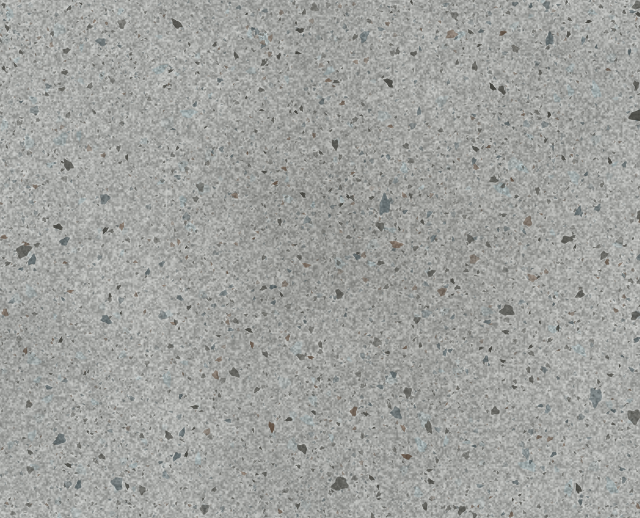
Give the GLSL for this texture, as a Shadertoy shader.

```glsl
// Weathered concrete: a sandy grey ground with soft stains and fine grain,
// strewn with chips and pits of several sizes. Each chip layer is a jittered
// cell grid of rotated, wobbly ellipses; stains and grain are value noise.
#define GROUND vec3(0.652, 0.658, 0.648)
#define OLIVE vec3(0.27, 0.27, 0.25)
#define SLATE vec3(0.35, 0.39, 0.40)
#define RUST vec3(0.39, 0.33, 0.28)
#define PALE_BLUE vec3(0.61, 0.67, 0.68)
#define STAIN 0.11
#define COARSE_GRAIN 0.13
#define FINE_GRAIN 0.19
#define CHIP_SHARE 0.21

float hash(vec2 p) {
    vec3 q = fract(p.xyx * 0.1031);
    q += dot(q, q.yzx + 33.33);
    return fract((q.x + q.y) * q.z);
}

vec4 hash4(vec2 p) {
    return vec4(hash(p), hash(p + 71.7), hash(p + 153.1), hash(p + 237.9));
}

float noise(vec2 p) {
    vec2 i = floor(p), f = fract(p);
    f = f * f * (3.0 - 2.0 * f);
    return mix(mix(hash(i), hash(i + vec2(1, 0)), f.x),
               mix(hash(i + vec2(0, 1)), hash(i + vec2(1, 1)), f.x), f.y);
}

float layeredNoise(vec2 p) {
    float sum = 0.0, weight = 0.5;
    for (int i = 0; i < 4; i++) {
        sum += weight * noise(p);
        p = mat2(1.6, 1.2, -1.2, 1.6) * p + 17.3;
        weight *= 0.5;
    }
    return sum / 0.9375;
}

// Signed distance to an angular, stretched pebble
float chipDistance(vec2 p, float radius, vec4 rnd) {
    float turn = 6.2832 * rnd.x;
    p = mat2(cos(turn), sin(turn), -sin(turn), cos(turn)) * p;
    float stretch = mix(1.0, 1.4, rnd.y);
    p *= vec2(1.0 / stretch, stretch);
    float a = atan(p.y, p.x);
    float wobble = 0.16 * sin(3.0 * a + 6.3 * rnd.z) + 0.10 * sin(5.0 * a + 6.3 * rnd.w);
    return length(p) * (1.0 + wobble) - radius;
}

vec3 chipColor(float pick, float tone) {
    vec3 c = pick < 0.5 ? OLIVE : (pick < 0.87 ? SLATE : RUST);
    return c + 0.14 * tone * tone;
}

// Lays one grid of chips over col; size is the radius range in cells
vec3 scatterChips(vec3 col, vec2 uv, float cells, float share, vec2 size,
                  vec2 opacity, float paleness, float seed) {
    vec2 p = uv * cells, home = floor(p);
    float blur = 0.7 * cells / iResolution.y;
    for (int y = -1; y <= 1; y++)
    for (int x = -1; x <= 1; x++) {
        vec2 id = home + vec2(x, y);
        vec4 place = hash4(id + seed), form = hash4(id + seed + 311.3);
        float crowding = mix(0.4, 1.6, noise(id / cells * 5.0 + seed));
        if (place.x > share * crowding) continue;
        float radius = mix(size.x, size.y, place.w * place.w);
        float d = chipDistance(p - id - 0.15 - 0.7 * place.yz, radius, form);
        float cover = 1.0 - smoothstep(-blur, blur, d);
        float rim = smoothstep(0.0, blur, d) * (1.0 - smoothstep(blur, 3.0 * blur, d));
        vec3 chip = mix(chipColor(form.z, form.w), PALE_BLUE, paleness);
        col += 0.025 * rim * (1.0 - paleness);
        col = mix(col, chip, cover * mix(opacity.x, opacity.y, form.y));
    }
    return col;
}

void mainImage(out vec4 fragColor, in vec2 fragCoord) {
    vec2 uv = fragCoord / iResolution.y;

    // Broad stains, with a dimmer patch near the middle
    vec3 col = GROUND + STAIN * (layeredNoise(uv * 3.5 + 4.0) - 0.5);
    vec2 patchOffset = (uv - vec2(0.75, 0.52)) * vec2(2.2, 2.6);
    col -= vec3(0.030, 0.033, 0.036) * exp(-dot(patchOffset, patchOffset));

    // Pale inclusions, then dark chips from dust to pebbles
    col = scatterChips(col, uv, 24.0, 0.28, vec2(0.10, 0.30), vec2(0.2, 0.7), 1.0, 11.0);
    col = scatterChips(col, uv, 125.0, CHIP_SHARE, vec2(0.18, 0.34), vec2(0.2, 0.7), 0.0, 23.0);
    col = scatterChips(col, uv, 62.0, CHIP_SHARE, vec2(0.13, 0.33), vec2(0.3, 1.0), 0.0, 37.0);
    col = scatterChips(col, uv, 27.0, CHIP_SHARE, vec2(0.10, 0.23), vec2(0.5, 1.0), 0.0, 53.0);
    col = scatterChips(col, uv, 11.0, CHIP_SHARE, vec2(0.07, 0.15), vec2(0.6, 1.0), 0.0, 79.0);

    // Sandy grain, weaker on the dark chips
    float grain = COARSE_GRAIN * (noise(uv * 190.0) - 0.5)
                + FINE_GRAIN * (noise(uv * 330.0 + 9.0) - 0.5);
    col += grain * smoothstep(0.1, 0.65, col.g);

    fragColor = vec4(clamp(col, 0.0, 1.0), 1.0);
}
```
